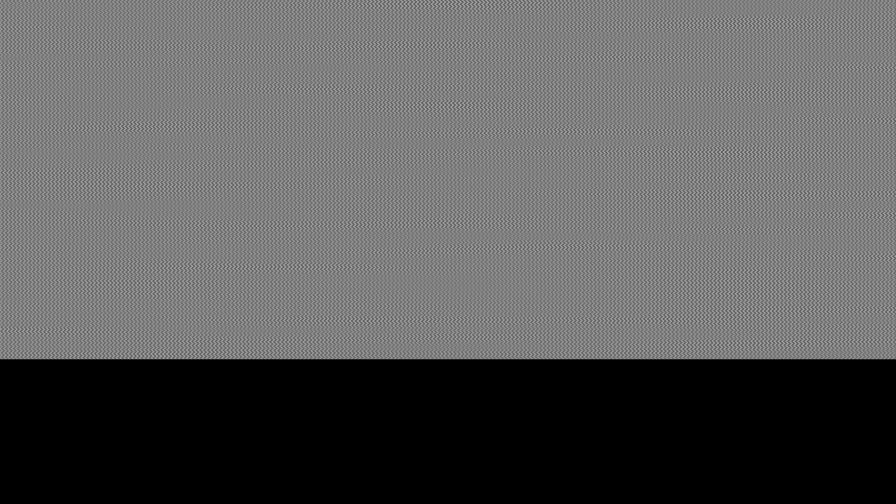
This pattern is drawn by a WebGL 1 fragment shader. Its source:

```glsl
precision highp float;
// Faint, fine wavy grey stripes in uneven rows above a plain black band.

uniform vec2 u_resolution;

const float TAU = 6.2831853;
const float BAND_TOP = 0.287;        // height of the black band
const float STRIPE_COUNT = 230.0;    // stripe pairs across the canvas
const float WAVE_COUNT = 118.0;      // sideways waves over the full height
const float WAVE_REACH = 0.25;       // sideways swing, in stripe pairs
const vec2 WAVE_DRIFT = vec2(1.5, -0.5);
const vec2 ROW_SCALE = vec2(3.0, 48.0);
const float CONTRAST = 0.085;
const float CONTRAST_SPREAD = 0.09;
const vec3 GREY = vec3(0.5);
const vec3 BLACK = vec3(0.0);

// Pseudo-random unit gradient for a lattice cell
vec2 cellGradient(vec2 cell) {
  float angle = TAU * fract(sin(dot(cell, vec2(127.1, 311.7))) * 4375.85);
  return vec2(cos(angle), sin(angle));
}

float cornerValue(vec2 cell, vec2 local, vec2 corner) {
  return dot(cellGradient(cell + corner), local - corner);
}

float gradientNoise(vec2 p) {
  vec2 cell = floor(p);
  vec2 f = fract(p);
  vec2 w = f * f * f * (f * (f * 6.0 - 15.0) + 10.0);
  float low = mix(cornerValue(cell, f, vec2(0.0, 0.0)),
                  cornerValue(cell, f, vec2(1.0, 0.0)), w.x);
  float high = mix(cornerValue(cell, f, vec2(0.0, 1.0)),
                   cornerValue(cell, f, vec2(1.0, 1.0)), w.x);
  return mix(low, high, w.y);
}

// Sideways shift of the stripes, with a slow diagonal drift
float waveShift(vec2 uv, float count, float reach, vec2 drift) {
  return reach * sin(TAU * (uv.y * count + dot(uv, drift)));
}

// Smooth stripe profile from -1 to 1
float stripeWave(float x, float count, float shift) {
  return sin(TAU * (x * count + shift));
}

void main() {
  vec2 uv = gl_FragCoord.xy / u_resolution;
  float pixelHeight = 1.0 / u_resolution.y;

  // Wavy stripes, shifted and strengthened unevenly by row
  float rowNoise = gradientNoise(uv * ROW_SCALE);
  float shift = waveShift(uv, WAVE_COUNT, WAVE_REACH, WAVE_DRIFT)
              + 0.4 * rowNoise;
  float contrast = CONTRAST + CONTRAST_SPREAD * rowNoise;
  vec3 color = GREY + contrast * stripeWave(uv.x, STRIPE_COUNT, shift);

  // Black band along the bottom
  float above = smoothstep(-0.5 * pixelHeight, 0.5 * pixelHeight,
                           uv.y - BAND_TOP);
  gl_FragColor = vec4(mix(BLACK, color, above), 1.0);
}
```
